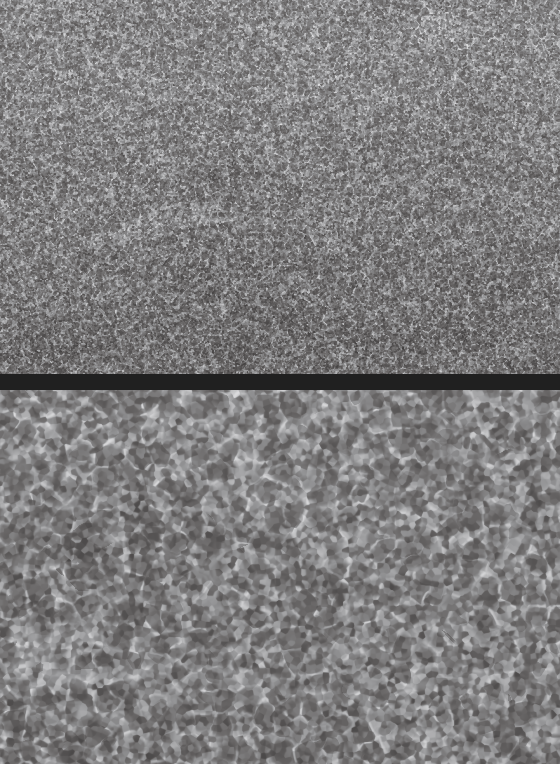
Top: the whole. Bottom: its middle third, enlarged.
Reproduce this texture procedurally as a Shadertoy shader.

```glsl
// Flamed grey granite: dark rounded grains in a lighter, finely flecked matrix.
// Cellular noise shapes grains, seams and flecks; layered sines give the slow
// unevenness and faint slanting streaks. Lengths are in canvas heights.

const float BASE_TONE     = 0.527;
const float GRAIN_TONE    = 0.405;  // tone of the dark minerals
const float GRAIN_DEPTH   = 0.72;   // how far grains replace the matrix
const float GRAIN_SHARE   = 0.60;   // part of the cells holding a grain
const float LARGE_GRAINS  = 48.0;   // cells per canvas height
const float SMALL_GRAINS  = 76.0;
const float COARSE_FLECKS = 95.0;
const float FINE_FLECKS   = 215.0;
const float COARSE_AMOUNT = 0.15;
const float FINE_AMOUNT   = 0.32;
const float SEAM_LIGHT    = 0.055;
const float CLOUD_AMOUNT  = 0.022;
const float STREAK_LIGHT  = 0.045;
const float LIGHT_FALL    = 0.075;  // brightness lost from top to bottom
const vec3  WARM_TINT = vec3(0.006, -0.003, -0.003);
const vec3  COOL_TINT = vec3(-0.002, -0.001, 0.006);

vec3 hash3(vec2 p) {
    vec3 q = fract(p.xyx * vec3(0.1031, 0.1030, 0.0973));
    q += dot(q, q.yxz + 33.33);
    return fract((q.xxy + q.yzz) * q.zyx);
}

// Nearest distance, gap to the second nearest, and a random id of the cell.
vec3 cellular(vec2 p) {
    vec2 cell = floor(p);
    float nearest = 9.0, second = 9.0, id = 0.0;
    for (int y = -1; y <= 1; y++)
    for (int x = -1; x <= 1; x++) {
        vec2 neighbour = cell + vec2(x, y);
        vec3 h = hash3(neighbour);
        float d = length(neighbour + h.xy - p);
        if (d < nearest) {
            second = nearest;
            nearest = d;
            id = h.z;
        } else {
            second = min(second, d);
        }
    }
    return vec3(nearest, second - nearest, id);
}

// Soft cells of random tone, centred on zero.
float flecks(vec2 p) {
    vec2 cell = floor(p);
    float sum = 0.0, total = 0.0001;
    for (int y = -1; y <= 1; y++)
    for (int x = -1; x <= 1; x++) {
        vec2 neighbour = cell + vec2(x, y);
        vec3 h = hash3(neighbour + 71.0);
        vec2 d = neighbour + h.xy - p;
        float weight = exp(-8.0 * dot(d, d));
        sum += weight * h.z;
        total += weight;
    }
    return sum / total - 0.5;
}

// Turned and bent sines, roughly -1 to 1.
float clouds(vec2 p) {
    float sum = 0.0, amplitude = 0.5;
    for (int i = 0; i < 5; i++) {
        p = mat2(0.8, 0.6, -0.6, 0.8) * p * 1.6 + 2.3;
        p += 0.6 * sin(p.yx * 1.3);
        sum += amplitude * sin(p.x) * cos(p.y);
        amplitude *= 0.72;
    }
    return sum;
}

// Mask of rounded grains of mixed size, parted by seams.
float grains(vec3 c, float share) {
    float radius = mix(0.28, 0.62, fract(c.z * 17.3));
    float disc = 1.0 - smoothstep(radius - 0.10, radius + 0.10, c.x);
    return disc * smoothstep(0.02, 0.18, c.y) * step(c.z, share);
}

void mainImage(out vec4 fragColor, in vec2 fragCoord) {
    vec2 uv = fragCoord / iResolution.xy;
    vec2 p = fragCoord / iResolution.y;

    // Slow unevenness: light from the top, darker low centre, slanting streaks
    float cloud = clouds(p * vec2(4.0, 7.0));
    vec2 slant = vec2(p.x, p.y - 0.12 * p.x);
    float streak = smoothstep(0.45, 1.0, clouds(slant * vec2(2.2, 9.0) + 5.0));
    vec2 low = (uv - vec2(0.55, 0.12)) * vec2(2.2, 2.8);
    float light = LIGHT_FALL * (uv.y - 0.5) - 0.025 * exp(-dot(low, low))
                + CLOUD_AMOUNT * cloud + STREAK_LIGHT * streak;

    // Flecked matrix
    float coarse = flecks(p * COARSE_FLECKS);
    float fine = flecks(p * FINE_FLECKS + 19.0);
    float tone = BASE_TONE + COARSE_AMOUNT * coarse + FINE_AMOUNT * fine;

    // Grains with ragged outlines and pale seams between them
    vec2 ragged = p + 0.004 * vec2(coarse, flecks(p * COARSE_FLECKS + 43.0));
    vec3 large = cellular(ragged * LARGE_GRAINS);
    vec3 small = cellular(ragged * SMALL_GRAINS + 31.0);
    float share = GRAIN_SHARE - 0.10 * cloud - 0.25 * streak - 0.12 * (uv.y - 0.5);
    float grain = max(grains(large, share), 0.8 * grains(small, 0.5 * share));
    float seam = (1.0 - smoothstep(0.0, 0.22, large.y)) * (1.0 - grain);
    tone += SEAM_LIGHT * seam * (1.0 + 2.0 * fine);
    float grainTone = GRAIN_TONE + 0.5 * FINE_AMOUNT * fine;
    tone = mix(tone, grainTone, GRAIN_DEPTH * grain) + light;

    // Warm shadows, cool lights
    vec3 stone = tone + mix(WARM_TINT, COOL_TINT, smoothstep(0.38, 0.60, tone));
    fragColor = vec4(clamp(stone, 0.0, 1.0), 1.0);
}
```
